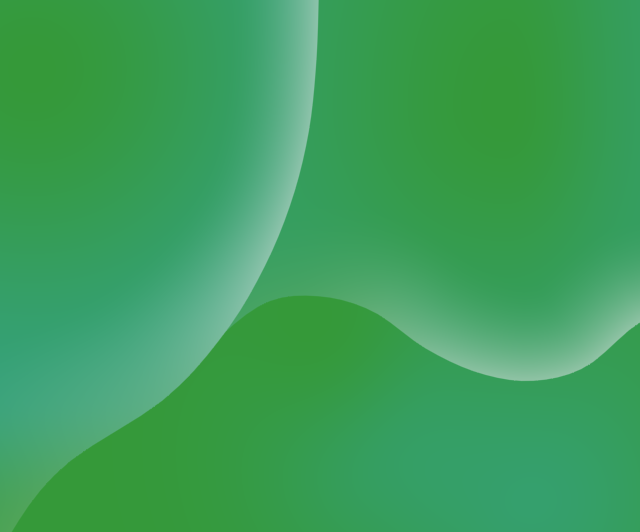
Write a Shadertoy shader that draws this background.

```glsl
// Draws three overlapping green panels with curved edges and soft pale rim glows.
#define DEEP vec3(0.208, 0.600, 0.222)
#define TEAL vec3(0.208, 0.632, 0.475)
#define PALE vec3(0.750, 0.840, 0.790)
#define MOSS vec3(0.600, 0.735, 0.470)
#define EDGE_STEPS 40

// Edge heights at evenly spaced knots
const float LEFT_EDGE[11] = float[11](
    -0.03, 0.022, 0.122, 0.309, 0.423, 0.498, 0.549, 0.580, 0.594, 0.599, 0.600);
const float HILL_EDGE[11] = float[11](
    0.24, 0.354, 0.431, 0.443, 0.415, 0.345, 0.299, 0.284, 0.310, 0.392, 0.436);

// Smooth cubic through the knots; t counts knots from the first
float curve(float knots[11], float t) {
    int i = int(clamp(floor(t), 1.0, 8.0));
    float f = t - float(i);
    float a = knots[i - 1], b = knots[i], c = knots[i + 1], d = knots[i + 2];
    return b + 0.5 * f * (c - a + f * (2.0 * a - 5.0 * b + 4.0 * c - d
             + f * (3.0 * (b - c) + d - a)));
}

float segmentDistance(vec2 p, vec2 a, vec2 b) {
    vec2 ab = b - a;
    return length(p - a - ab * clamp(dot(p - a, ab) / dot(ab, ab), 0.0, 1.0));
}

// Signed distance to a curve, positive below it
float edgeDistance(float knots[11], float start, float spacing, vec2 p) {
    float nearest = 10.0;
    vec2 last = vec2(start + 0.5 * spacing, curve(knots, 0.5));
    for (int i = 1; i <= EDGE_STEPS; i++) {
        float t = 0.5 + 9.0 * float(i) / float(EDGE_STEPS);
        vec2 next = vec2(start + t * spacing, curve(knots, t));
        nearest = min(nearest, segmentDistance(p, last, next));
        last = next;
    }
    float height = curve(knots, (p.x - start) / spacing);
    return p.y < height ? nearest : -nearest;
}

float rim(float d, float width) {
    float fade = clamp(1.0 - max(d, 0.0) / width, 0.0, 1.0);
    return fade * fade;
}

// Left panel: deep corner, teal band, wide rim glow
vec3 leftPanel(vec2 p, float d) {
    float tint = smoothstep(0.0, 0.65, length(p - vec2(0.06, 0.87)));
    tint *= mix(0.3, 1.0, smoothstep(0.0, 0.25, p.y));
    float width = mix(0.30, 0.17, smoothstep(0.2, 0.7, p.y));
    float strength = mix(0.27, 0.64, smoothstep(0.1, 0.55, p.y));
    vec3 glow = mix(MOSS, PALE, smoothstep(0.05, 0.45, p.y));
    return mix(mix(DEEP, TEAL, tint), glow, strength * rim(d, width));
}

// Right panel: deep upper patch and a glow that grows to the right
vec3 rightPanel(vec2 p, float d) {
    vec2 q = p - vec2(0.95, 0.80);
    q *= vec2(q.x > 0.0 ? 1.7 : 1.0, q.y > 0.0 ? 0.6 : 1.0);
    float tint = 0.6 * smoothstep(0.0, 0.5, length(q));
    float strength = mix(0.18, 0.66, smoothstep(0.5, 0.98, p.x));
    vec3 glow = mix(MOSS, PALE, smoothstep(0.55, 0.85, p.x));
    return mix(mix(DEEP, TEAL, tint), glow, strength * rim(d, 0.19));
}

// Lower panel: teal streak, deep hilltop
vec3 lowerPanel(vec2 p) {
    float streak = segmentDistance(p, vec2(0.77, 0.17), vec2(0.94, 0.06)) / 0.28;
    float hill = length(p - vec2(0.58, 0.40)) / 0.2;
    float tint = 0.75 * exp(-streak * streak) * (1.0 - exp(-hill * hill));
    tint += 0.25 * smoothstep(0.85, 1.2, p.x);
    return mix(DEEP, TEAL, tint);
}

void mainImage(out vec4 fragColor, in vec2 fragCoord) {
    vec2 p = fragCoord / iResolution.y;
    float soft = 0.8 / iResolution.y;
    float leftDist = edgeDistance(LEFT_EDGE, -0.125, 0.125, p.yx);
    float hillDist = edgeDistance(HILL_EDGE, 0.3, 0.1, p);

    // Layer the panels from back to front
    vec3 color = lowerPanel(p);
    color = mix(color, rightPanel(p, -hillDist), smoothstep(-soft, soft, -hillDist));
    color = mix(color, leftPanel(p, leftDist), smoothstep(-soft, soft, leftDist));
    fragColor = vec4(color, 1.0);
}
```
